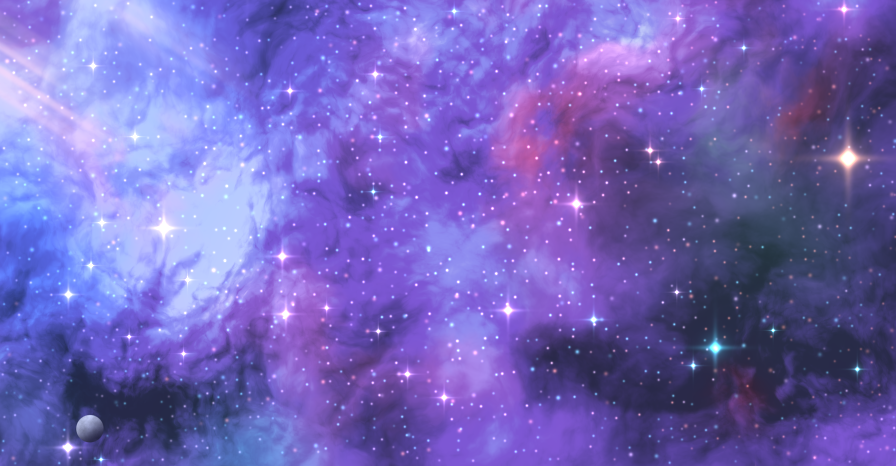
A WebGL 2 fragment shader for this background:

```glsl
#version 300 es
precision highp float;
// Violet nebula: billowing clouds, slanted light rays, scattered stars and a small planet.
uniform vec2 u_resolution;
out vec4 fragColor;

// Palette, from shadow to highlight, then the accents
const vec3 SHADOW = vec3(0.16, 0.16, 0.29);
const vec3 INDIGO = vec3(0.32, 0.25, 0.59);
const vec3 VIOLET = vec3(0.49, 0.34, 0.83);
const vec3 PERIWINKLE = vec3(0.56, 0.55, 0.94);
const vec3 PALE = vec3(0.78, 0.82, 0.98);
const vec3 PINK = vec3(0.74, 0.40, 0.74);
const vec3 AZURE = vec3(0.22, 0.42, 0.90);
const vec3 TEAL = vec3(0.20, 0.52, 0.68);
const vec3 FOREST = vec3(0.15, 0.27, 0.27);
const vec3 EMBER = vec3(0.80, 0.27, 0.42);
const vec3 GOLD = vec3(1.0, 0.66, 0.38);

// Values to tune
const float WARP = 0.17;
const float CLOUD_SCALE = 4.2;
const float CLOUD_CONTRAST = 0.85;
const float RELIEF = 1.5;
const vec2 LIGHT_STEP = vec2(-0.012, 0.016);
const vec2 RAY_DIR = vec2(0.84, -0.54);
const vec2 PLANET_POS = vec2(0.193, 0.08);
const float PLANET_RADIUS = 0.031;

float hash(vec2 c) {
    return fract(sin(dot(c, vec2(127.1, 311.7))) * 43758.5453);
}

float noise(vec2 p) {
    vec2 i = floor(p), f = fract(p);
    f = f * f * f * (f * (f * 6.0 - 15.0) + 10.0);
    return mix(mix(hash(i), hash(i + vec2(1, 0)), f.x),
               mix(hash(i + vec2(0, 1)), hash(i + vec2(1, 1)), f.x), f.y);
}

const mat2 OCTAVE = mat2(1.6, 1.2, -1.2, 1.6);

float fbm(vec2 p) {
    float sum = 0.0, amp = 0.5;
    for (int i = 0; i < 6; i++) {
        sum += amp * noise(p);
        p = OCTAVE * p + 3.7;
        amp *= 0.5;
    }
    return sum;
}

// Rounded lobes parted by dark creases
float puffs(vec2 p) {
    float sum = 0.0, amp = 0.5;
    for (int i = 0; i < 6; i++) {
        sum += amp * abs(2.0 * noise(p) - 1.0);
        p = OCTAVE * p + 5.3;
        amp *= 0.52;
    }
    return sum;
}

float glow(vec2 p, vec2 centre, float radius) {
    vec2 d = (p - centre) / radius;
    return exp(-dot(d, d));
}

// Soft core with a four-pointed cross
float flare(vec2 d, float size) {
    vec2 a = abs(d) / size;
    float cross4 = exp(-a.x * 2.5 - a.y * a.y * 150.0) + exp(-a.y * 2.5 - a.x * a.x * 150.0);
    return 0.6 * cross4 + 1.3 * exp(-dot(a, a) * 45.0) + 0.22 * exp(-dot(a, a) * 5.0);
}

vec3 starTint(float pick, float x) {
    vec3 cool = mix(vec3(0.45, 0.92, 1.0), vec3(1.0, 0.82, 1.0), step(0.4, pick));
    return mix(cool, vec3(1.0, 0.55, 0.42), step(0.55, pick) * smoothstep(1.0, 1.6, x));
}

vec3 starField(vec2 p, float cells, float density, float radius) {
    vec2 id = floor(p * cells);
    vec2 pos = (id + 0.2 + 0.6 * vec2(hash(id + 1.3), hash(id + 8.1))) / cells;
    float power = step(hash(id + 4.7), density) * (0.25 + 0.75 * hash(id + 6.2));
    return starTint(hash(id + 2.9), p.x) * power * glow(p, pos, radius);
}

void main() {
    vec2 p = gl_FragCoord.xy / u_resolution.y;
    vec2 w = p + WARP * (vec2(fbm(p * 3.0), fbm(p * 3.0 + 17.0)) - 0.5);

    // Cloud height, and its slope toward the light
    vec2 q = w * CLOUD_SCALE;
    float height = puffs(q);
    float slope = height - puffs(q + LIGHT_STEP * CLOUD_SCALE);
    float billow = clamp(glow(w, vec2(0.3, 0.35), 0.42) + 0.7 * glow(w, vec2(0.85, 0.87), 0.28)
        + 0.7 * glow(w, vec2(1.36, 0.95), 0.2) + 0.6 * glow(w, vec2(1.72, 0.2), 0.22) + 0.22, 0.0, 1.0);

    // Broad layout of light and shade, broken up by noise
    float light = 0.53 + 0.36 * glow(w, vec2(0.1, 0.8), 0.42) + 0.28 * glow(w, vec2(0.38, 0.5), 0.24)
        - 0.30 * glow(w, vec2(0.2, 0.08), 0.28) - 0.26 * glow(w, vec2(0.7, 0.95), 0.2)
        + 0.10 * glow(w, vec2(0.95, 0.45), 0.38) + 0.24 * glow(w, vec2(1.36, 0.93), 0.14)
        - 0.36 * glow(w, vec2(1.82, 0.4), 0.42) - 0.16 * glow(w, vec2(1.4, 0.0), 0.3);
    light += CLOUD_CONTRAST * (fbm(w * 5.0 + 31.0) - 0.5);
    light += billow * (0.45 * (height - 0.36) + RELIEF * slope);

    vec3 col = mix(SHADOW, INDIGO, smoothstep(0.08, 0.38, light));
    col = mix(col, VIOLET, smoothstep(0.32, 0.58, light));
    col = mix(col, PERIWINKLE, smoothstep(0.58, 0.80, light));
    col = mix(col, PALE, smoothstep(0.78, 1.08, light));

    // Regional hues, keeping the shading beneath
    float shade = 0.35 + 1.1 * clamp(light, 0.0, 1.1);
    float wisps = smoothstep(0.38, 0.68, fbm(w * 6.0 + 53.0));
    float blue = glow(w, vec2(0.05, 0.46), 0.24) + 0.55 * glow(w, vec2(0.5, 0.88), 0.32);
    col = mix(col, AZURE * shade, 0.62 * min(blue, 1.0));
    float rose = glow(w, vec2(1.2, 0.76), 0.34) + 0.8 * glow(w, vec2(0.8, 0.26), 0.28)
        + 0.7 * glow(w, vec2(1.68, 0.82), 0.2) + 0.6 * glow(w, vec2(0.25, 0.65), 0.16);
    col = mix(col, PINK * shade, 0.62 * wisps * min(rose, 1.0));
    float sea = glow(w, vec2(0.5, 0.03), 0.17) + 0.6 * glow(w, vec2(0.0, 0.1), 0.16)
        + 0.7 * wisps * glow(w, vec2(0.98, 0.41), 0.13);
    col = mix(col, TEAL * shade, 0.6 * min(sea, 1.0));
    col = mix(col, FOREST * (0.6 + shade * 0.6), 0.7 * glow(w, vec2(1.68, 0.5), 0.24));
    col += vec3(0.0, 0.22, 0.08) * wisps * glow(w, vec2(1.58, 0.73), 0.11);
    float embers = glow(w, vec2(1.2, 0.73), 0.09) + glow(w, vec2(1.69, 0.75), 0.08) + glow(w, vec2(1.57, 0.14), 0.07);
    col = mix(col, EMBER * shade, 0.6 * wisps * min(embers, 1.0));

    // Slanted rays from the upper left
    float along = dot(p, RAY_DIR), across = dot(p, vec2(-RAY_DIR.y, RAY_DIR.x));
    float beams = exp(-pow((across - 0.72) / 0.10, 2.0)) + 0.8 * exp(-pow((across - 0.96) / 0.05, 2.0));
    float streaks = 0.25 + 0.75 * noise(vec2(across * 70.0, along * 2.0));
    float rays = beams * streaks * (1.0 - smoothstep(-0.4, 0.12, along));
    col = mix(col, mix(PALE, vec3(1.0, 0.86, 0.98), wisps), 0.85 * rays);

    // Fine stars, then flares that may reach over cell borders
    float dust = 0.45 + 0.55 * glow(p, vec2(1.05, 0.5), 0.5);
    col += dust * (starField(p, 42.0, 0.38, 0.0026) + 0.9 * starField(p + 9.0, 18.0, 0.4, 0.0042));
    vec2 cell = floor(p * 6.0);
    for (int k = 0; k < 9; k++) {
        vec2 id = cell + vec2(k % 3 - 1, k / 3 - 1);
        vec2 pos = (id + vec2(hash(id + 11.0), hash(id + 23.0))) / 6.0;
        float size = mix(0.018, 0.045, pow(hash(id + 37.0), 3.0));
        col += step(hash(id + 41.0), 0.55) * starTint(hash(id + 5.0), pos.x) * flare(p - pos, size);
    }
    col += GOLD * flare(p - vec2(1.82, 0.66), 0.10) + vec3(0.3, 0.9, 1.0) * flare(p - vec2(1.535, 0.254), 0.06);

    // Planet lit from the upper left
    vec2 ball = (p - PLANET_POS) / PLANET_RADIUS;
    float lit = smoothstep(-0.9, 0.9, dot(ball, vec2(-0.5, 0.75)));
    vec3 surface = mix(SHADOW, PALE, lit) * (0.75 + 0.4 * fbm(ball * 2.0 + 60.0));
    float edge = 1.5 / (u_resolution.y * PLANET_RADIUS);
    col = mix(surface, col, smoothstep(1.0 - edge, 1.0, length(ball)));

    fragColor = vec4(clamp(col, 0.0, 1.0), 1.0);
}
```
